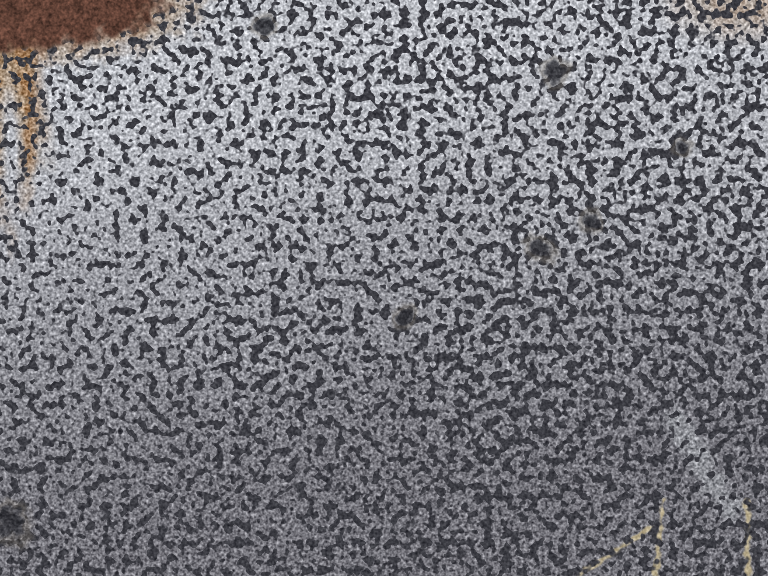
A Shadertoy shader for this texture:

```glsl
// Weathered grey metal: dark pitting, fine sparkle, rust stains and pale scrapes.

const float PIT_SCALE = 62.0;      // pits per canvas height
const float PIT_LEVEL = -0.085;    // higher means more dark cover
const float PIT_SOFTNESS = 0.065;
const float GRAIN_SCALE = 165.0;
const float GRAIN_CONTRAST = 0.42;
const vec3 METAL_SHADE = vec3(0.455, 0.453, 0.480);
const vec3 METAL_LIGHT = vec3(0.735, 0.745, 0.770);
const vec3 PIT_COLOR = vec3(0.235, 0.237, 0.262);
const vec3 RUST_BROWN = vec3(0.390, 0.265, 0.220);
const vec3 RUST_TAN = vec3(0.640, 0.530, 0.410);
const vec3 RUST_ORANGE = vec3(0.580, 0.400, 0.230);
const vec3 SCRATCH_COLOR = vec3(0.720, 0.670, 0.550);

// Dark spots: centre and radius
const int SPOT_COUNT = 7;
const vec3 SPOTS[SPOT_COUNT] = vec3[](
    vec3(0.703, 0.448, 0.017), vec3(0.939, 0.566, 0.022),
    vec3(1.028, 0.615, 0.017), vec3(0.017, 0.089, 0.032),
    vec3(0.964, 0.875, 0.020), vec3(0.460, 0.957, 0.017),
    vec3(1.184, 0.743, 0.014));

// Scratches: start and end
const int SCRATCH_COUNT = 3;
const vec4 SCRATCHES[SCRATCH_COUNT] = vec4[](
    vec4(1.007, 0.002, 1.137, 0.089),
    vec4(1.152, 0.132, 1.137, 0.000),
    vec4(1.297, 0.132, 1.299, 0.000));

// Integer hash giving a gradient in the square from -1 to 1
vec2 hashGradient(ivec2 cell) {
    uvec2 v = uvec2(cell + 4096) * 1664525u + 1013904223u;
    v.x += v.y * 1664525u;
    v.y += v.x * 1664525u;
    v ^= v >> 16u;
    v.x += v.y * 1664525u;
    v.y += v.x * 1664525u;
    v ^= v >> 16u;
    return vec2(v & 65535u) / 32767.5 - 1.0;
}

float noise(vec2 p) {
    ivec2 i = ivec2(floor(p));
    vec2 f = fract(p);
    vec2 u = f * f * f * (f * (f * 6.0 - 15.0) + 10.0);
    float a = dot(hashGradient(i), f);
    float b = dot(hashGradient(i + ivec2(1, 0)), f - vec2(1, 0));
    float c = dot(hashGradient(i + ivec2(0, 1)), f - vec2(0, 1));
    float d = dot(hashGradient(i + ivec2(1, 1)), f - vec2(1, 1));
    return mix(mix(a, b, u.x), mix(c, d, u.x), u.y);
}

float segmentDistance(vec2 p, vec2 a, vec2 b) {
    vec2 ab = b - a;
    return length(p - a - ab * clamp(dot(p - a, ab) / dot(ab, ab), 0.0, 1.0));
}

void mainImage(out vec4 fragColor, in vec2 fragCoord) {
    vec2 p = fragCoord / iResolution.y;
    mat2 turn = mat2(0.8, 0.6, -0.6, 0.8);

    // Noise layers from broad to fine
    float broad = noise(p * 4.0 + 7.0);
    float streak = noise(p * vec2(26.0, 4.0) + 31.0);
    float ragged = noise(p * 30.0) + 0.6 * noise(turn * p * 75.0);
    float pitNoise = noise(p * PIT_SCALE) + 0.5 * noise(turn * p * PIT_SCALE * 1.9 + 17.0);
    float grain = noise(p * GRAIN_SCALE + 53.0) + 0.6 * noise(turn * p * GRAIN_SCALE * 1.7);

    // Metal, brighter towards the top
    float light = smoothstep(0.08, 0.95, p.y + 0.10 * (0.65 - p.x) + 0.15 * broad);
    vec3 color = mix(METAL_SHADE, METAL_LIGHT, light);

    // Pale scrape
    float scrape = segmentDistance(p, vec2(1.172, 0.271), vec2(1.267, 0.115));
    scrape = 1.0 - smoothstep(0.005, 0.032, scrape + 0.02 * ragged);
    color = mix(color, vec3(0.60, 0.61, 0.63), 0.7 * scrape);

    // Rust: a brown patch, its tan halo and runs below it
    float patchEdge = length((p - vec2(0.03, 1.0)) / vec2(0.25, 0.085)) + 0.35 * ragged;
    float brown = 1.0 - smoothstep(0.82, 1.12, patchEdge);
    float halo = 1.0 - smoothstep(0.95, 1.5, patchEdge);
    float runs = (1.0 - smoothstep(0.05, 0.11, p.x + 0.05 * streak))
               * smoothstep(0.64, 0.86, p.y + 0.25 * streak + 0.05 * ragged);
    float corner = 1.0 - smoothstep(0.03, 0.17, length((p - vec2(1.28, 1.0)) * vec2(1.0, 1.8)));
    vec3 stain = mix(RUST_TAN, RUST_ORANGE, smoothstep(-0.1, 0.25, streak + 0.5 * ragged));
    color = mix(color, stain, max(0.85 * runs, max(0.55 * halo, 0.4 * corner)));
    color += grain * GRAIN_CONTRAST * (1.0 - 0.6 * brown);

    // Dark pits, sparse at the left and denser at the right
    float leftGap = exp(-6.0 * dot(p - vec2(0.05, 0.65), p - vec2(0.05, 0.65)));
    float level = PIT_LEVEL + 0.035 * smoothstep(0.1, 1.2, p.x) - 0.07 * leftGap
                + 0.09 * broad + 0.07 * streak - 0.16 * scrape;
    float pits = 1.0 - smoothstep(-PIT_SOFTNESS, PIT_SOFTNESS, pitNoise - level);
    vec3 pitColor = PIT_COLOR + 0.16 * grain;
    color = mix(color, pitColor, pits * (1.0 - brown));
    color = mix(color, RUST_BROWN * (1.0 + 0.5 * grain + 0.25 * ragged - 0.15 * pits), brown);

    // Round dark spots with a faint warm rim
    for (int i = 0; i < SPOT_COUNT; i++) {
        float d = length(p - SPOTS[i].xy) / SPOTS[i].z + 0.8 * ragged;
        float rim = smoothstep(0.6, 1.0, d) * (1.0 - smoothstep(1.0, 1.6, d));
        color = mix(color, vec3(0.45, 0.42, 0.38) + 0.2 * grain, 0.4 * rim);
        color = mix(color, pitColor * 0.8, 0.85 * (1.0 - smoothstep(0.5, 1.1, d)));
    }

    // Broken cream scratches
    for (int i = 0; i < SCRATCH_COUNT; i++) {
        float d = segmentDistance(p, SCRATCHES[i].xy, SCRATCHES[i].zw);
        float mark = 1.0 - smoothstep(0.001, 0.007, d + 0.012 * ragged);
        color = mix(color, SCRATCH_COLOR + 0.2 * grain, mark * smoothstep(-0.3, 0.1, pitNoise));
    }

    fragColor = vec4(clamp(color, 0.0, 1.0), 1.0);
}
```
